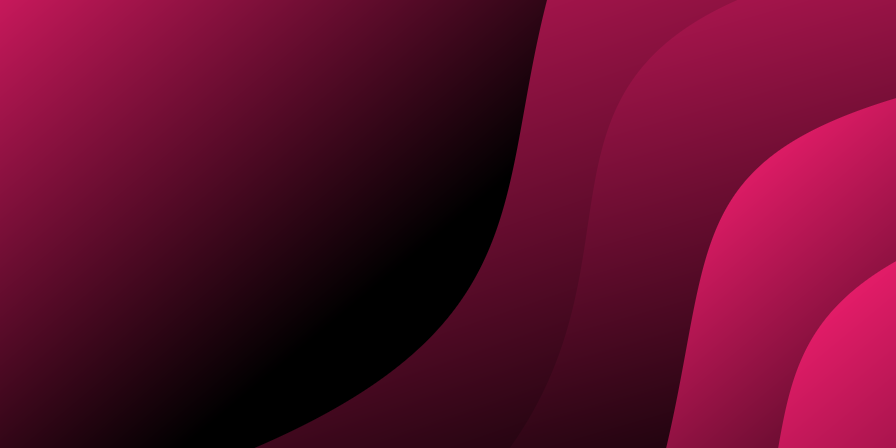
Give the GLSL for this background, as a Shadertoy shader.

```glsl
const vec3 PINK = vec3(1.0, 0.123, 0.458);
const vec2 CANVAS = vec2(2.0, 1.0);
const int SOLVE_STEPS = 16;

// Linear shades: brightness at the lower left, then change along x and y
const vec3 BACK_SHADE = vec3(0.197, -0.485, 0.583);
const vec3 WAVE_SHADES[4] = vec3[4](
    vec3(0.345, -0.170, 0.495),
    vec3(0.362, -0.154, 0.538),
    vec3(1.369, -0.540, 0.650),
    vec3(1.541, -0.440, 0.532));

// Left edges of the waves: cubic Bezier control points, top to bottom
const mat4x2 WAVE_A = mat4x2(1.221, 1.000, 1.107, 0.557, 1.198, 0.271, 0.568, 0.0);
const mat4x2 WAVE_B = mat4x2(1.646, 1.000, 1.167, 0.789, 1.438, 0.422, 1.138, 0.0);
const mat4x2 WAVE_C = mat4x2(2.000, 0.781, 1.526, 0.638, 1.591, 0.443, 1.487, 0.0);
const mat4x2 WAVE_D = mat4x2(2.000, 0.417, 1.797, 0.302, 1.766, 0.167, 1.737, 0.0);
const mat4x2 WAVES[4] = mat4x2[4](WAVE_A, WAVE_B, WAVE_C, WAVE_D);

vec2 bezierPoint(mat4x2 curve, float t) {
    float s = 1.0 - t;
    return curve * vec4(s * s * s, 3.0 * s * s * t, 3.0 * s * t * t, t * t * t);
}

vec2 bezierTangent(mat4x2 curve, float t) {
    float s = 1.0 - t;
    return normalize((curve[1] - curve[0]) * s * s
        + 2.0 * (curve[2] - curve[1]) * s * t
        + (curve[3] - curve[2]) * t * t);
}

// Approximate signed distance to a falling curve, positive on its right
float waveDistance(mat4x2 curve, vec2 p) {
    float t = 0.5;
    float stepSize = 0.25;
    for (int i = 0; i < SOLVE_STEPS; i++) {
        t += bezierPoint(curve, t).y > p.y ? stepSize : -stepSize;
        stepSize *= 0.5;
    }
    vec2 tangent = bezierTangent(curve, t);
    return dot(p - bezierPoint(curve, t), vec2(-tangent.y, tangent.x));
}

vec3 shadeColor(vec3 shade, vec2 p) {
    return PINK * clamp(dot(shade, vec3(1.0, p)), 0.0, 1.0);
}

void mainImage(out vec4 fragColor, in vec2 fragCoord) {
    vec2 p = fragCoord / iResolution.xy * CANVAS;
    float pixel = CANVAS.y / iResolution.y;

    // Stack the waves over the backdrop, left to right
    vec3 color = shadeColor(BACK_SHADE, p);
    for (int i = 0; i < 4; i++) {
        float cover = clamp(waveDistance(WAVES[i], p) / pixel + 0.5, 0.0, 1.0);
        color = mix(color, shadeColor(WAVE_SHADES[i], p), cover);
    }
    fragColor = vec4(color, 1.0);
}
```
